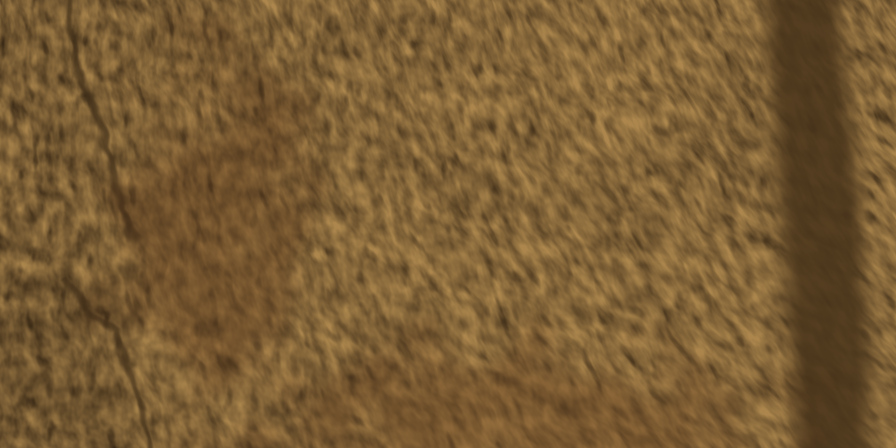
Reproduce this texture procedurally as a Shadertoy shader.

```glsl
// Weathered ochre rock face with slanted pits, a dark crack and a soft vertical shadow.

const vec3 PIT_COLOR = vec3(0.290, 0.213, 0.116);
const vec3 RIDGE_COLOR = vec3(0.632, 0.492, 0.280);
const vec3 BROWN_TINT = vec3(0.98, 0.925, 0.89);
const vec3 SHADOW_TINT = vec3(0.61, 0.575, 0.53);

// Crack vertices: the first five form the upper branch, the rest the lower one.
const int CRACK_POINTS = 10;
const int BRANCH_END = 4;
const vec2 CRACK[CRACK_POINTS] = vec2[](
    vec2(0.155, 1.02), vec2(0.170, 0.84), vec2(0.220, 0.74), vec2(0.260, 0.58), vec2(0.295, 0.47),
    vec2(0.140, 0.38), vec2(0.195, 0.31), vec2(0.260, 0.26), vec2(0.310, 0.11), vec2(0.340, -0.02));

// Unit gradient at a lattice point
vec2 latticeGradient(vec2 cell) {
    float angle = 6.2832 * fract(sin(dot(cell, vec2(127.1, 311.7))) * 43758.5);
    return vec2(cos(angle), sin(angle));
}

float gradientNoise(vec2 p) {
    vec2 cell = floor(p);
    vec2 f = p - cell;
    vec2 u = f * f * f * (f * (f * 6.0 - 15.0) + 10.0);
    vec2 e = vec2(1.0, 0.0);
    float a = dot(latticeGradient(cell), f);
    float b = dot(latticeGradient(cell + e.xy), f - e.xy);
    float c = dot(latticeGradient(cell + e.yx), f - e.yx);
    float d = dot(latticeGradient(cell + e.xx), f - e.xx);
    return mix(mix(a, b, u.x), mix(c, d, u.x), u.y);
}

float fbm(vec2 p, int octaves, float gain) {
    float sum = 0.0;
    float amplitude = 1.0;
    for (int i = 0; i < octaves; i++) {
        sum += amplitude * gradientNoise(p);
        p = p * 1.9 + vec2(17.3, 9.1);
        amplitude *= gain;
    }
    return sum;
}

float segmentDistance(vec2 p, vec2 a, vec2 b) {
    vec2 ab = b - a;
    return length(p - a - ab * clamp(dot(p - a, ab) / dot(ab, ab), 0.0, 1.0));
}

float crackDistance(vec2 p) {
    float d = 10.0;
    for (int i = 0; i < CRACK_POINTS - 1; i++) {
        if (i != BRANCH_END) d = min(d, segmentDistance(p, CRACK[i], CRACK[i + 1]));
    }
    return d;
}

// Pits are upright at the left and lean further over toward the right
vec2 pitSpace(vec2 p) {
    return vec2(p.x * (1.0 + 0.35 * p.y) + 0.04 * p.y, p.y + 0.12 * p.x);
}

// Short pits between low ledges, with a few deeper hollows
float rockGrain(vec2 p) {
    vec2 warp = vec2(gradientNoise(p * 9.0), gradientNoise(p * 9.0 + 31.7));
    vec2 s = pitSpace(p + 0.012 * warp);
    float pits = fbm(s * vec2(33.0, 23.0), 3, 0.48);
    float ledges = gradientNoise(vec2(p.x * 13.0, (p.y + 0.35 * p.x) * 27.0) + 53.0);
    float hollows = smoothstep(0.12, 0.50, gradientNoise(s * vec2(38.0, 22.0) + 71.0));
    return 0.88 * pits + 0.42 * ledges - 0.42 * hollows + 0.06;
}

// Soft elliptical mask, one inside and zero outside
float patchMask(vec2 p, vec2 center, vec2 radius, float ragged) {
    return 1.0 - smoothstep(0.35, 1.30, length((p - center) / radius) + ragged);
}

float shadowMask(vec2 p, float ragged) {
    float drop = 1.0 - p.y;
    float left = 1.705 + 0.075 * drop + ragged;
    float right = 1.865 + 0.14 * drop - 0.065 * drop * drop + ragged;
    return smoothstep(left - 0.035, left + 0.04, p.x)
         * (1.0 - smoothstep(right - 0.035, right + 0.04, p.x));
}

void mainImage(out vec4 fragColor, in vec2 fragCoord) {
    vec2 p = fragCoord / iResolution.y;
    float broad = fbm(p * 4.0 + 5.0, 3, 0.55);
    float grain = rockGrain(p);

    // Smooth brown areas and the shadow
    float brown = max(patchMask(p, vec2(0.46, 0.40), vec2(0.22, 0.46), 0.9 * broad),
                      patchMask(p, vec2(1.20, 0.03), vec2(0.52, 0.21), 0.9 * broad));
    float shadow = shadowMask(p, 0.012 * gradientNoise(p * 12.0));

    // Tone from relief, with a darker left side
    float contrast = 0.70 * (1.0 - 0.40 * brown) * (1.0 - 0.75 * shadow);
    float tone = 0.54 + 0.12 * smoothstep(0.1, 1.1, p.x) + 0.19 * broad * (1.0 - shadow);
    tone += contrast * grain - 0.09 * brown;
    tone -= 0.13 * patchMask(p, vec2(0.08, 0.10), vec2(0.32, 0.36), broad);

    // Crack of uneven width
    vec2 wobble = 0.014 * vec2(gradientNoise(p * 22.0), gradientNoise(p * 22.0 + 8.0));
    float width = 0.009 + 0.009 * gradientNoise(p * 14.0 + 3.0);
    float crack = 1.0 - smoothstep(0.2 * width, 1.6 * width, crackDistance(p + wobble));
    tone = mix(tone, -0.08, 0.70 * crack);

    vec3 color = mix(PIT_COLOR, RIDGE_COLOR, clamp(tone, -0.15, 1.12));
    color *= mix(vec3(1.0), BROWN_TINT, brown);
    color *= mix(vec3(1.0), SHADOW_TINT, shadow);
    fragColor = vec4(color, 1.0);
}
```
